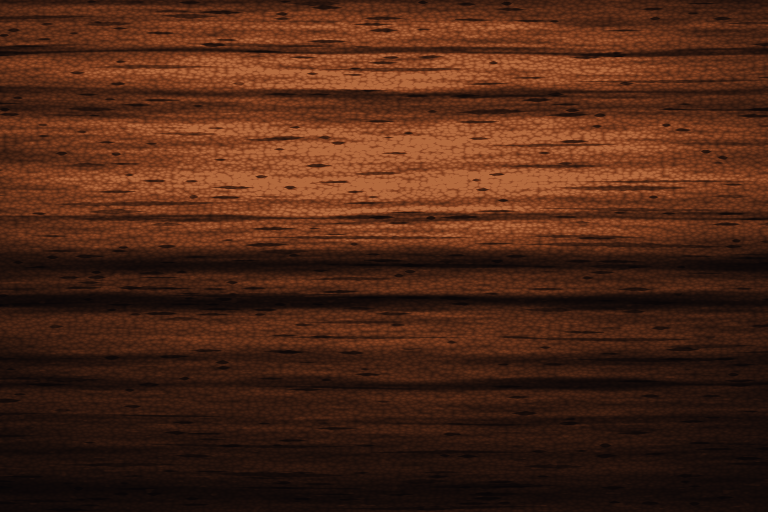
Write a Shadertoy shader that draws this texture.

```glsl
// Dark rosewood veneer: horizontal grain bands, short pores and a soft pool of light.

const vec3 SHADOW_BROWN = vec3(0.022, 0.014, 0.020);
const vec3 AMBER = vec3(0.51, 0.25, 0.125);
const vec3 HONEY = vec3(0.70, 0.41, 0.24);

const vec2 LIGHT_CENTER = vec2(0.50, 0.27);   // fraction of canvas, from the top
const vec2 LIGHT_RADIUS = vec2(0.62, 0.43);
const float LIGHT_GAIN = 0.58;
const float AMBIENT = 0.085;

const vec2 PORE_GRID = vec2(11.0, 95.0);
const vec2 STREAK_GRID = vec2(2.2, 72.0);
const vec2 RIPPLE_GRID = vec2(95.0, 185.0);
const float PORE_DEPTH = 0.68;
const float STREAK_DEPTH = 0.50;
const float RIPPLE_CONTRAST = 0.62;
const float FIBRE_CONTRAST = 1.15;

// Growth bands: height from the top, half width, darkness
const int BAND_COUNT = 14;
const vec3 BANDS[BAND_COUNT] = vec3[BAND_COUNT](
    vec3(0.00, 0.025, 0.50), vec3(0.04, 0.008, 0.32), vec3(0.10, 0.006, 0.60),
    vec3(0.18, 0.010, 0.68), vec3(0.21, 0.018, 0.45), vec3(0.31, 0.014, 0.28),
    vec3(0.425, 0.007, 0.62), vec3(0.515, 0.034, 0.78), vec3(0.59, 0.020, 0.70),
    vec3(0.70, 0.016, 0.45), vec3(0.75, 0.012, 0.65), vec3(0.82, 0.008, 0.40),
    vec3(0.88, 0.012, 0.40), vec3(0.96, 0.030, 0.50));

float hash(vec2 c) {
    vec3 q = fract(c.xyx * 0.1031);
    q += dot(q, q.yzx + 33.33);
    return fract((q.x + q.y) * q.z);
}

float valueNoise(vec2 p) {
    vec2 c = floor(p), f = fract(p);
    f = f * f * (3.0 - 2.0 * f);
    float low = mix(hash(c), hash(c + vec2(1, 0)), f.x);
    float high = mix(hash(c + vec2(0, 1)), hash(c + vec2(1, 1)), f.x);
    return mix(low, high, f.y);
}

// Distance to the nearest scattered cell point
float cellNoise(vec2 p) {
    vec2 c = floor(p), f = fract(p);
    float nearest = 2.0;
    for (int j = -1; j <= 1; j++)
    for (int i = -1; i <= 1; i++) {
        vec2 o = vec2(i, j);
        vec2 site = o + vec2(hash(c + o), hash(c + o + 57.0));
        nearest = min(nearest, length(site - f));
    }
    return nearest;
}

// Tapered horizontal dashes, at most one in each stretched cell
float dashes(vec2 p, vec2 grid, float density, float seed) {
    vec2 q = p * grid;
    q.x += 17.0 * hash(vec2(floor(q.y), seed));
    vec2 c = floor(q) + seed, f = fract(q);
    float pick = hash(c), size = hash(c + 31.0);
    float halfLength = mix(0.10, 0.46, size * size);
    float x = mix(halfLength, 1.0 - halfLength, hash(c + 71.0));
    float y = mix(0.36, 0.64, hash(c + 13.0));
    float along = (f.x - x) / halfLength;
    float thickness = mix(0.14, 0.34, hash(c + 97.0)) * (1.0 - along * along);
    thickness *= 0.65 + 0.7 * valueNoise(p * vec2(110.0, 150.0));
    float inside = (thickness - abs(f.y - y)) / grid.y;
    float edge = 0.8 / iResolution.y;
    return smoothstep(-edge, edge, inside) * smoothstep(pick - 0.04, pick + 0.04, density);
}

// Combined darkness of all growth bands, uneven along their length
float bandShade(vec2 p) {
    float keep = 1.0;
    for (int i = 0; i < BAND_COUNT; i++) {
        vec3 band = BANDS[i];
        float d = (p.y - band.x) / band.y;
        float uneven = 0.7 + 0.6 * valueNoise(vec2(p.x * 2.5, float(i) * 9.0));
        keep *= 1.0 - min(band.z * uneven, 0.88) * exp(-d * d);
    }
    return 1.0 - keep;
}

void mainImage(out vec4 fragColor, in vec2 fragCoord) {
    vec2 uv = fragCoord / iResolution.xy;
    uv.y = 1.0 - uv.y;
    vec2 p = vec2(uv.x * iResolution.x / iResolution.y, uv.y);

    // Gentle wander of the grain
    vec2 grain = p;
    grain.y += 0.0022 * sin(p.x * 4.1 + p.y * 9.0) + 0.0012 * sin(p.x * 11.0 - p.y * 23.0);
    float frayed = (valueNoise(grain * vec2(5.0, 130.0)) - 0.5) * 0.016;
    float shade = bandShade(grain + vec2(0.0, frayed));

    // Pool of light and one bright ridge
    vec2 away = (uv - LIGHT_CENTER) / LIGHT_RADIUS;
    float tone = (AMBIENT + LIGHT_GAIN * exp(-away.y * away.y)) * exp(-away.x * away.x);
    float ridge = (grain.y - 0.35) / 0.016;
    tone *= (1.0 + 0.22 * exp(-ridge * ridge)) * (1.0 - shade);

    // Long fibres and fine cross ripple
    float fibre = 0.35 * valueNoise(grain * vec2(1.3, 48.0))
                + 0.35 * valueNoise(grain * vec2(5.0, 115.0) + 40.0)
                + 0.30 * valueNoise(grain * vec2(16.0, 210.0) + 80.0);
    tone *= 1.0 + FIBRE_CONTRAST * (fibre - 0.5);
    tone *= 1.0 + RIPPLE_CONTRAST * (0.48 - cellNoise(grain * RIPPLE_GRID));

    // Dark pores gather in the dark bands
    float pores = dashes(grain, PORE_GRID, 0.17 + 0.35 * shade, 3.0);
    float streaks = dashes(grain, STREAK_GRID, 0.20 + 0.40 * shade, 11.0);
    tone *= (1.0 - PORE_DEPTH * pores) * (1.0 - STREAK_DEPTH * streaks);

    // Pale flecks
    float fleck = smoothstep(0.80, 0.97, valueNoise(grain * vec2(48.0, 200.0) + 120.0));
    tone += 0.09 * fleck * (0.3 + tone);

    vec3 wood = mix(SHADOW_BROWN, AMBER, min(tone / AMBER.r, 1.0));
    wood = mix(wood, HONEY, smoothstep(0.48, 0.78, tone));
    fragColor = vec4(wood, 1.0);
}
```
